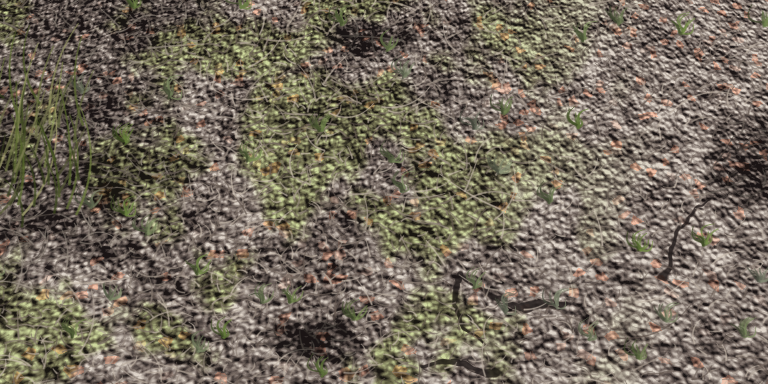
Write a Shadertoy shader that draws this texture.

```glsl
// Dry crumbly soil seen at a slant: clods lit from the upper right, cracks and
// shaded hollows, littered with straw, small green tufts and a grass clump at left.
// Relief is cell domes plus value noise; every stalk is one bent, tapered strand.

float hash(vec2 p) {
    vec3 q = fract(p.xyx * 0.1031);
    q += dot(q, q.yzx + 33.33);
    return fract((q.x + q.y) * q.z);
}

vec2 hash2(vec2 p) { return vec2(hash(p), hash(p + 17.0)); }

float noise(vec2 p) {
    vec2 i = floor(p), f = fract(p);
    f *= f * (3.0 - 2.0 * f);
    return mix(mix(hash(i), hash(i + vec2(1, 0)), f.x),
               mix(hash(i + vec2(0, 1)), hash(i + vec2(1, 1)), f.x), f.y);
}

float fbm(vec2 p) {
    float sum = 0.0, amp = 0.5;
    for (int i = 0; i < 4; i++) {
        sum += amp * noise(p);
        p = mat2(1.6, 1.2, -1.2, 1.6) * p + 7.0;
        amp *= 0.5;
    }
    return sum / 0.94;
}

// Rounded lumps: x is the dome height, y a random value per lump
vec2 clods(vec2 p) {
    vec2 cell = floor(p), best = vec2(9.0, 0.0);
    for (int k = 0; k < 9; k++) {
        vec2 g = cell + vec2(k % 3 - 1, k / 3 - 1);
        float d = length(p - g - hash2(g));
        if (d < best.x) best = vec2(d, hash(g + 5.0));
    }
    return vec2(1.0 - best.x, best.y);
}

float relief(vec2 p) {
    vec2 rough = 0.012 * vec2(noise(p * 60.0), noise(p * 60.0 + 40.0));
    return 0.5 * fbm(p * 9.0) + 0.3 * clods((p + rough) * 25.0).x
         + 0.25 * clods((p - rough) * 50.0 + 9.0).x + 0.15 * noise(p * 100.0);
}

// Coverage of a bent stalk from a to b, thinner toward b
float strand(vec2 p, vec2 a, vec2 b, float bend, float width) {
    vec2 along = b - a;
    float t = clamp(dot(p - a, along) / dot(along, along), 0.0, 1.0);
    vec2 side = vec2(-along.y, along.x) * bend * 4.0 * t * (1.0 - t);
    float w = width * (1.0 - 0.6 * t), soft = max(0.0025, 0.8 / iResolution.y);
    return 1.0 - smoothstep(w - soft, w + soft, length(p - a - along * t - side));
}

// Soft ellipse with a ragged rim
float patchAt(vec2 p, vec2 centre, vec2 radius) {
    float d = length((p - centre) / radius) + 0.9 * (fbm(p * 16.0) - 0.5);
    return 1.0 - smoothstep(0.65, 1.2, d);
}

void mainImage(out vec4 fragColor, in vec2 fragCoord) {
    vec2 p = fragCoord / iResolution.y;

    // Ground coordinates shrink evenly toward the top
    float depth = 1.0 - 0.4 * p.y;
    vec2 ground = vec2((p.x - 1.0) / depth, -log(depth) / 0.4 * 1.25) + 20.0;

    // Lit relief
    float h = relief(ground);
    float slope = h - relief(ground + vec2(0.006, 0.011));
    float tone = 0.49 + 1.65 * slope + 1.3 * (h - 0.63);
    vec2 lump = clods(ground * 34.0);
    tone += 0.16 * (lump.y - 0.5) + 0.3 * (fbm(p * 3.5 + 3.0) - 0.5);

    // Shaded undergrowth and hollows
    float wobble = 0.5 * (fbm(p * 5.0) - 0.5);
    float thicket = (1.0 - smoothstep(0.25, 0.65, p.x + wobble))
                  * smoothstep(0.2, 0.45, p.y + wobble);
    tone -= 0.2 * thicket;
    tone += 0.08 * smoothstep(1.2, 1.7, p.x);
    float hollow = max(patchAt(p, vec2(0.97, 0.90), vec2(0.12, 0.05)),
                       patchAt(p, vec2(0.82, 0.12), vec2(0.13, 0.06)));
    float shade = max(hollow, patchAt(p, vec2(1.94, 0.57), vec2(0.11, 0.13)));
    tone -= 0.34 * shade;

    // Cracks, bent by noise
    vec2 c = p + 0.05 * (vec2(fbm(p * 12.0), fbm(p * 12.0 + 30.0)) - 0.5);
    float crack = strand(c, vec2(1.47, 0.21), vec2(1.20, 0.28), 0.12, 0.012);
    crack = max(crack, strand(c, vec2(1.20, 0.28), vec2(1.25, 0.12), -0.2, 0.009));
    crack = max(crack, strand(c, vec2(1.28, 0.03), vec2(1.10, 0.05), -0.1, 0.012));
    crack = max(crack, strand(c, vec2(1.72, 0.28), vec2(1.84, 0.48), 0.1, 0.007));
    tone = mix(tone, 0.05, 0.85 * crack);

    // Soil ramp, with rusty lumps and olive growth
    tone = clamp(tone, 0.0, 1.1);
    vec3 col = mix(vec3(0.10, 0.08, 0.08), vec3(0.45, 0.40, 0.375), min(tone * 2.0, 1.0));
    col = mix(col, vec3(0.80, 0.76, 0.72), max(tone * 2.0 - 1.0, 0.0));
    col *= mix(vec3(1), vec3(1.12, 0.88, 0.78), 0.8 * smoothstep(0.9, 0.97, lump.y));
    float growth = smoothstep(0.5, 0.68, fbm(p * 7.0 + 11.0) + 0.12 * p.y)
                 * (1.0 - smoothstep(1.1, 1.8, p.x));
    col *= mix(vec3(1), vec3(0.93, 1.02, 0.78), growth);

    // Scattered straw, fine litter to long stalks
    for (int layer = 0; layer < 6; layer++) {
        float s = 32.0 * pow(0.7, float(layer));
        for (int k = 0; k < 9; k++) {
            vec2 g = floor(p * s) + vec2(k % 3 - 1, k / 3 - 1);
            vec2 seed = g + 31.0 * float(layer + 1), r = hash2(seed);
            vec2 mid = (g + r) / s;
            if (hash(seed + 3.0) > mix(0.8, 0.35, smoothstep(0.7, 1.6, mid.x))) continue;
            float ang = 3.14 * hash(seed + 7.0);
            vec2 reach = vec2(cos(ang), 0.75 * sin(ang)) * (0.25 + 0.4 * r.y) / s;
            float a = strand(p, mid - reach, mid + reach, 0.4 * (r.x - 0.5), 0.0024);
            vec3 straw = mix(vec3(0.36, 0.31, 0.28), vec3(0.80, 0.75, 0.69), hash(seed + 9.0));
            col = mix(col, straw * (1.0 - 0.25 * thicket - 0.5 * shade), 0.75 * a);
        }
    }

    // Small green tufts
    for (int k = 0; k < 9; k++) {
        vec2 g = floor(p * 7.0) + vec2(k % 3 - 1, k / 3 - 1);
        if (hash(g + 60.0) > 0.38) continue;
        vec2 root = (g + hash2(g + 70.0)) / 7.0;
        vec3 leaf = mix(vec3(0.44, 0.46, 0.39), vec3(0.36, 0.45, 0.19), hash(g + 80.0));
        for (int j = 0; j < 9; j++) {
            vec2 r = hash2(g * 9.0 + float(j) + 90.0);
            vec2 tip = root + vec2(0.07 * (r.x - 0.5), 0.012 + 0.04 * r.y);
            float a = strand(p, root + 0.012 * (r - 0.5), tip, r.y - 0.5, 0.0035);
            col = mix(col, leaf * (0.55 + 0.7 * r.x), 0.75 * a);
        }
    }

    // Tall grass clump at the left edge
    for (int i = 0; i < 55; i++) {
        vec2 r = hash2(vec2(i, 200)), v = hash2(vec2(i, 300));
        vec2 root = vec2(0.26 * r.x * r.x - 0.02, 0.40 + 0.35 * r.y);
        vec2 tip = root + vec2(0.16 * (v.x - 0.4), 0.08 + 0.2 * v.y);
        float a = strand(p, root, tip, 0.3 * (r.y - 0.5), 0.0035);
        vec3 blade = mix(vec3(0.30, 0.37, 0.14), vec3(0.58, 0.56, 0.40), v.x * v.x);
        col = mix(col, blade * (0.5 + 0.7 * v.y), 0.75 * a);
    }

    fragColor = vec4(clamp(col, 0.0, 1.0), 1.0);
}
```
